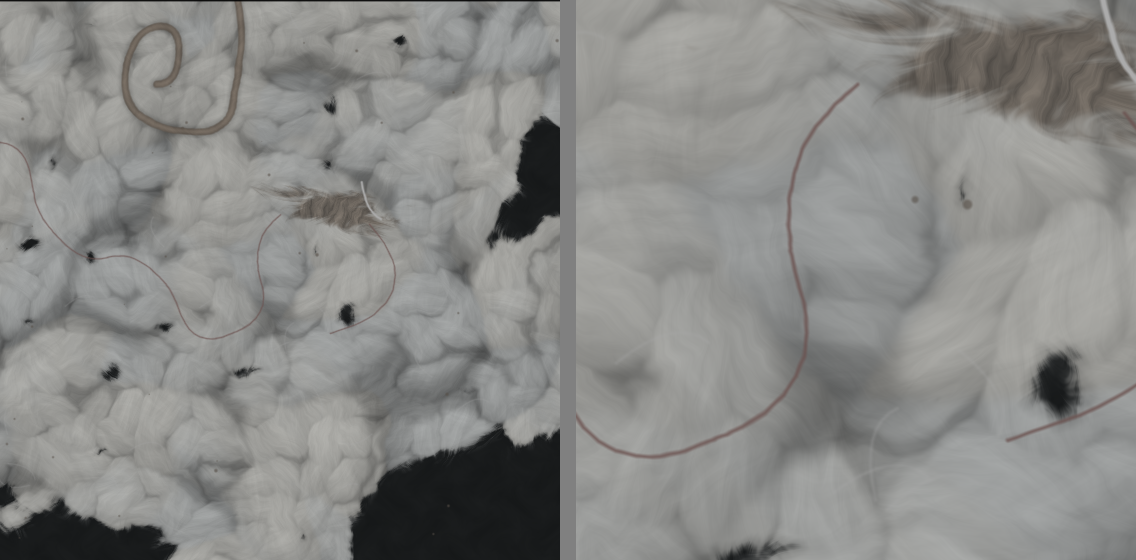
Left, the full canvas; right, a detail of the centre.
This texture is drawn by a Shadertoy shader. Its source:

```glsl
// Draws loose tufts of raw cotton on black cloth, with a twine loop and fine red threads.
#define COTTON vec3(0.985, 1.0, 0.998)
#define CREAM vec3(1.01, 1.0, 0.965)
#define CLOTH vec3(0.095, 0.103, 0.106)
#define TWINE vec3(0.43, 0.39, 0.35)
#define THREAD vec3(0.42, 0.32, 0.31)
#define STAIN vec3(0.34, 0.31, 0.28)
#define BRIGHTNESS 0.592
#define RELIEF 0.12
#define TUFT_SCALE 7.0
#define FUZZ 0.006
#define WISPS 36
const mat2 TURN = mat2(0.8, 0.6, -0.6, 0.8);

vec2 hash2(vec2 p) {
    vec3 q = fract(p.xyx * vec3(0.1031, 0.1030, 0.0973));
    q += dot(q, q.yzx + 33.33);
    return fract((q.xx + q.yz) * q.zy);
}
// Layered, warped sines
float waves(vec2 p) {
    float sum = 0.0, amp = 0.5;
    for (int i = 0; i < 5; i++) {
        p += 0.8 * sin(p.yx * vec2(1.1, 0.9) + float(i));
        sum += amp * sin(p.x) * cos(p.y);
        p = TURN * p * 1.8 + 3.1;
        amp *= 0.6;
    }
    return sum;
}
// Overlapping elongated domes: x = height, y = fibre streaks, z = tint
vec3 tufts(vec2 p) {
    vec3 sum = vec3(0.01, 0.0, 0.0);
    for (int k = 0; k < 9; k++) {
        vec2 id = floor(p) + vec2(k % 3 - 1, k / 3 - 1), rnd = hash2(id + 41.0);
        vec2 d = p - id - mix(vec2(0.15), vec2(0.85), hash2(id));
        vec2 along = vec2(cos(6.2832 * rnd.x), sin(6.2832 * rnd.x));
        vec2 local = vec2(dot(d, along), dot(d, vec2(-along.y, along.x)));
        vec2 q = local / vec2(1.0, 0.6);
        float height = 1.0 - dot(q, q) + 0.5 * rnd.y;
        float w = exp(15.0 * height) * smoothstep(1.15, 0.7, length(d));
        sum += w * vec3(1.0, waves(local * vec2(3.0, 13.0) + 20.0 * rnd), rnd.y);
    }
    return vec3(max(log(sum.x) / 15.0, 0.0), sum.yz / sum.x);
}
float ellipse(vec2 p, vec2 center, vec2 radii) {
    return (length((p - center) / radii) - 1.0) * min(radii.x, radii.y);
}
// Distance to bare cloth: lumpy large openings plus scattered small gaps
float bareCloth(vec2 p, float lump) {
    float d = ellipse(p, vec2(0.95, 0.0), vec2(0.32, 0.22));
    d = min(d, ellipse(p, vec2(0.07, -0.02), vec2(0.19, 0.10)));
    d = min(d, ellipse(p, vec2(0.97, 0.70), vec2(0.075, 0.07)));
    d = min(d, ellipse(p, vec2(0.925, 0.61), vec2(0.03, 0.09)));
    d += 0.03 * waves(p * 14.0) + lump;
    vec2 q = p + 0.016 * vec2(waves(p * 30.0), waves(p * 30.0 + 9.0));
    vec2 id = floor(q * 8.0), rnd = hash2(id + 13.0);
    vec2 center = (id + mix(vec2(0.3), vec2(0.7), hash2(id + 5.0))) / 8.0;
    d = min(d, length((q - center) * mix(vec2(0.8, 1.5), vec2(1.4, 0.8), rnd.y)) - mix(-0.045, 0.015, rnd.x));
    return min(d, length(q - vec2(0.625, 0.435)) - 0.016);
}
// Distance to a quadratic curve, walked in short segments
float bend(vec2 p, vec2 a, vec2 b, vec2 c) {
    float d = 9.0;
    vec2 from = a;
    for (int i = 1; i <= 8; i++) {
        float t = float(i) / 8.0;
        vec2 s = mix(mix(a, b, t), mix(b, c, t), t) - from;
        d = min(d, length(p - from - s * clamp(dot(p - from, s) / dot(s, s), 0.0, 1.0)));
        from += s;
    }
    return d;
}
float strand(vec2 p, vec2 k[10]) {
    float d = 9.0;
    for (int i = 0; i < 8; i++)
        d = min(d, bend(p, 0.5 * (k[i] + k[i + 1]), k[i + 1], 0.5 * (k[i + 1] + k[i + 2])));
    return d;
}
float line(float d, float halfWidth) {
    float soft = 0.0008 + 0.7 / iResolution.y;
    return 1.0 - smoothstep(halfWidth - soft, halfWidth + soft, d);
}
void mainImage(out vec4 fragColor, in vec2 fragCoord) {
    vec2 uv = fragCoord / iResolution.xy;
    vec2 p = uv + 0.022 * vec2(waves(uv * 9.0), waves(uv * 9.0 + 7.0));
    // Cotton relief, lit from the upper left
    vec2 light = vec2(-0.03, 0.055), pb = p * TUFT_SCALE, pf = pb * 2.4 + 17.0;
    vec3 big = tufts(pb), fine = tufts(pf);
    float relief = mix(big.x, fine.x, 0.4) - 0.97;
    float slope = 0.22 * (big.x - tufts(pb + light).x) + 0.19 * (fine.x - tufts(pf + light).x);
    float gap = bareCloth(uv, 0.05 * (big.x - 0.97) + 0.02 * (fine.x - 0.97));
    float tone = BRIGHTNESS + RELIEF * relief + slope + 0.03 * big.y + 0.028 * fine.y + 0.035 * waves(uv * 5.0 + 2.0);
    tone -= 0.09 * smoothstep(0.7, 0.35, big.x) + 0.07 * smoothstep(0.7, 0.3, fine.x) + 0.1 * smoothstep(0.014, 0.0, gap);
    float warmth = smoothstep(0.1, 0.9, big.z + 0.5 * waves(uv * 7.0 + 4.0));
    vec3 color = clamp(tone, 0.3, 0.69) * mix(COTTON, CREAM, 0.7 * warmth);
    // Ragged brown stain
    float stain = ellipse(p, vec2(0.6, 0.635), vec2(0.095, 0.03)) + 0.03 * waves(uv * vec2(30.0, 60.0));
    color = mix(color, STAIN * (1.0 + 0.4 * fine.y), 0.8 * smoothstep(0.012, -0.015, stain));
    // Cloth through the openings, veiled by stray fibres
    vec3 cloth = CLOTH + 0.012 * waves(uv * 60.0) + 0.14 * smoothstep(-0.02, 0.0, gap) * max(fine.y + 0.2, 0.0);
    color = mix(cloth, color, smoothstep(-FUZZ, FUZZ, gap + 0.004 * fine.y));
    // Loose wisps and dark specks
    for (int i = 0; i < WISPS; i++) {
        vec2 a = hash2(vec2(i, 7)), rnd = hash2(vec2(i, 23));
        vec2 dir = 0.04 * vec2(cos(6.2832 * rnd.x), sin(6.2832 * rnd.x));
        float wisp = bend(uv, a, a + dir + 0.5 * vec2(-dir.y, dir.x), a + 1.4 * dir);
        color = mix(color, vec3(0.66), 0.25 * line(wisp, 0.0009) * step(0.0, gap));
        color = mix(color, STAIN, 0.6 * line(length(uv - rnd), 0.003 * a.x));
    }
    // Red threads and one pale fibre
    vec2 w = uv + 0.003 * vec2(waves(uv * 22.0), waves(uv * 22.0 + 5.0));
    float thread = strand(w, vec2[10](vec2(-0.05, 0.75), vec2(0.05, 0.74), vec2(0.06, 0.62), vec2(0.15, 0.53),
        vec2(0.23, 0.55), vec2(0.31, 0.49), vec2(0.34, 0.38), vec2(0.49, 0.43), vec2(0.44, 0.57), vec2(0.56, 0.66)));
    thread = min(thread, bend(w, vec2(0.66, 0.6), vec2(0.78, 0.46), vec2(0.59, 0.405)));
    color = mix(color, THREAD, 0.75 * line(thread, 0.0011));
    color = mix(color, vec3(0.67), line(bend(w, vec2(0.645, 0.675), vec2(0.65, 0.63), vec2(0.68, 0.61)), 0.0018));
    // Twisted twine with a soft shadow
    float twine = strand(w, vec2[10](vec2(0.24, 0.85), vec2(0.32, 0.85), vec2(0.32, 0.96), vec2(0.235, 0.94),
        vec2(0.215, 0.82), vec2(0.29, 0.765), vec2(0.41, 0.765), vec2(0.42, 0.85), vec2(0.435, 0.93), vec2(0.41, 1.08)));
    color *= 1.0 - 0.15 * smoothstep(0.016, 0.004, twine);
    float ply = 1.05 - 0.2 * smoothstep(0.0, 0.007, twine) + 0.1 * waves(uv * 90.0);
    color = mix(color, TWINE * ply, 0.9 * line(twine, 0.0062));
    fragColor = vec4(color * (1.0 - 0.9 * smoothstep(0.996, 0.999, uv.y)), 1.0);
}
```
